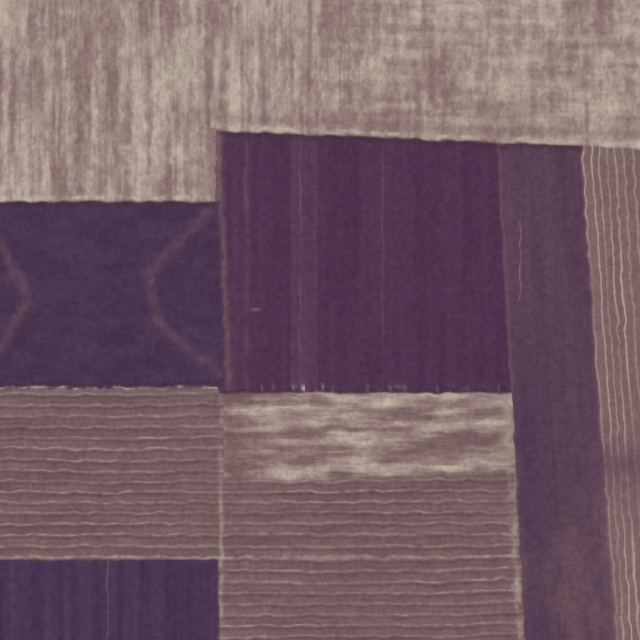
A WebGL 1 fragment shader for this texture:

```glsl
precision highp float;
// Aerial patchwork of ploughed, stubble and bare fields with worn boundaries.
uniform vec2 u_resolution;

const vec3 STUBBLE = vec3(0.615, 0.555, 0.515);
const vec3 STRAW = vec3(0.75, 0.70, 0.64);
const vec3 MAUVE = vec3(0.50, 0.41, 0.41);
const vec3 BROWN = vec3(0.455, 0.365, 0.368);
const vec3 FURROW = vec3(0.59, 0.50, 0.49);
const vec3 PLUM = vec3(0.307, 0.208, 0.307);
const vec3 INDIGO = vec3(0.29, 0.21, 0.31);
const vec3 STRIP = vec3(0.348, 0.258, 0.325);
const vec3 SHADOW = vec3(0.27, 0.19, 0.24);
const float EDGE = 0.0018;
const float ROW_GAP = 0.0172;
const float STRIPE_GAP = 0.0128;
const float GRAIN = 0.09;

float hash(vec2 p) {
  p = fract(p * vec2(0.1031, 0.1137));
  p += dot(p, p.yx + 33.33);
  return fract((p.x + p.y) * p.x * 17.0);
}

float noise(vec2 p) {
  vec2 i = floor(p), f = fract(p);
  f = f * f * (3.0 - 2.0 * f);
  return mix(mix(hash(i), hash(i + vec2(1, 0)), f.x),
             mix(hash(i + vec2(0, 1)), hash(i + vec2(1, 1)), f.x), f.y);
}

float fbm(vec2 p) {
  float sum = 0.0, amp = 0.53;
  for (int i = 0; i < 4; i++) {
    sum += amp * noise(p);
    p = p * 2.03 + 17.1;
    amp *= 0.5;
  }
  return sum;
}

float fill(float d) { return smoothstep(-EDGE, EDGE, d); }
float line(float d, float w) { return exp(-d * d / (w * w)); }
float span(float v, float lo, float hi) { return fill(v - lo) * fill(hi - v); }

float segment(vec2 p, vec2 a, vec2 b) {
  vec2 e = b - a;
  return length(p - a - e * clamp(dot(p - a, e) / dot(e, e), 0.0, 1.0));
}

// Wavy drill rows with broken brightness
vec3 rowField(vec2 p) {
  float y = p.y + 0.012 * (noise(p * vec2(6, 11)) - 0.5);
  float row = (fract(y / ROW_GAP) - 0.5) * ROW_GAP;
  float worn = noise(vec2(p.x * 90.0, floor(y / ROW_GAP) * 5.0)) * noise(p * vec2(9, 40));
  vec3 c = BROWN + 0.10 * (fbm(p * vec2(10, 110)) - 0.5);
  c = mix(c, SHADOW, 0.2 * line(row + 0.005, 0.002));
  return mix(c, FURROW, line(row, 0.0019) * (0.25 + 1.1 * worn));
}

// Vertical streaks, crossed by horizontal ones on the right
vec3 stubbleField(vec2 p) {
  float tall = fbm(p * vec2(95, 6));
  float wide = fbm(p * vec2(11, 85) + 9.0);
  float tone = mix(tall, 0.5 * (tall + wide), smoothstep(0.42, 0.62, p.x));
  tone += 0.6 * (fbm(p * vec2(13, 9) + 4.0) - 0.5) + 0.55 * (fbm(p * vec2(110, 60)) - 0.5);
  vec3 c = mix(mix(MAUVE, STRAW, smoothstep(0.1, 0.98, tone)), STUBBLE, 0.18);
  float tracks = line(p.x - 0.484, 0.004) + 0.7 * line(p.x - 0.531, 0.002);
  return mix(c, MAUVE, 0.7 * tracks * smoothstep(0.76, 0.9, p.y));
}

void main() {
  vec2 uv = gl_FragCoord.xy / u_resolution;
  vec2 p = uv + 0.004 * (vec2(noise(uv * 60.0), noise(uv * 60.0 + 31.0)) - 0.5);
  float streak = fbm(p * vec2(95, 3)) - 0.5;
  float speck = noise(p * 150.0);
  float clods = fbm(p * 75.0);
  float divider = p.x - 0.374 + 0.041 * p.y;
  float along = p.x - 0.820 + 0.053 * p.y;
  float across = p.x - 0.961 + 0.070 * p.y;
  float isLeft = fill(0.342 - p.x);

  // Central ploughed field
  vec3 c = PLUM + 0.045 * streak;
  c += vec3(0.03, 0.032, 0.02) * (span(p.x, 0.455, 0.496) + 0.5 * span(p.x, 0.35, 0.385));
  float scratch = line(p.x - 0.469, 0.0018) + 0.8 * line(p.x - 0.598, 0.002)
                + 0.8 * line(p.x - 0.385, 0.004);
  c = mix(c, BROWN, 0.6 * scratch * noise(p * vec2(9, 28)));
  c = mix(c, FURROW, 0.6 * line(length((p - vec2(0.398, 0.515)) * vec2(0.7, 1.6)), 0.005));

  // Left ploughed field with faint worn paths
  vec3 dark = INDIGO + 0.06 * (fbm(p * vec2(30, 60)) - 0.5);
  vec2 bend = vec2(0.232, 0.573), knee = vec2(0.246, 0.497);
  float path = min(segment(p, vec2(0.325, 0.67), bend), segment(p, bend, knee));
  path = min(path, segment(p, knee, vec2(0.338, 0.418)));
  path = min(path, segment(vec2(p.x, abs(p.y - 0.536)), vec2(0, 0.08), vec2(0.042, 0.005)));
  dark = mix(dark, BROWN, line(path, 0.009) * (0.1 + 0.6 * clods));
  c = mix(c, dark, fill(-divider - 0.004));
  c = mix(c, BROWN, (0.25 + 0.6 * clods) * span(p.y, 0.39, 0.79) * line(divider, 0.005));

  // Drilled rows, pale plot and dark corner
  c = mix(c, rowField(p), fill(mix(0.388, 0.392, isLeft) - p.y));
  float tone = fbm(p * vec2(13, 100) + 5.0) + 0.6 * (fbm(p * vec2(30, 50)) - 0.5);
  tone -= 0.4 * line(p.x - 0.74, 0.055) * line(p.y - 0.303, 0.027);
  tone -= 0.25 * line(p.x - 0.36, 0.03);
  vec3 plot = mix(BROWN, STRAW, smoothstep(0.0, 1.05, tone));
  float base = 0.238 + 0.014 * smoothstep(0.4, 0.8, p.x) + 0.016 * fbm(p * 25.0);
  c = mix(c, plot, smoothstep(-0.004, 0.006, p.y - base) * fill(0.386 - p.y) * fill(p.x - 0.35));
  dark = mix(INDIGO + 0.075 * streak, BROWN, 0.5 * line(p.x - 0.168, 0.0015));
  c = mix(c, dark, fill(0.125 - p.y) * isLeft);

  // Long dark strip and striped field
  dark = STRIP + 0.07 * (fbm(vec2(along * 90.0, p.y * 5.0)) - 0.5);
  dark = mix(dark, BROWN, 0.5 * smoothstep(0.4, 0.8, fbm(p * vec2(18, 9))) * fill(0.3 - p.y));
  dark = mix(dark, INDIGO, 0.5 * line(along - 0.025, 0.025) * (1.0 - smoothstep(0.3, 0.5, p.y)));
  dark = mix(dark, FURROW, line(p.x - 0.813, 0.0015) * span(p.y, 0.53, 0.655) * noise(p * 40.0));
  c = mix(c, dark, fill(along));
  c = mix(c, BROWN, 0.5 * line(along, 0.0025) * fill(p.y - 0.39));
  float ridge = across + 0.008 * noise(vec2(across * 60.0, p.y * 2.0));
  float stripe = line((fract(ridge / STRIPE_GAP) - 0.5) * STRIPE_GAP, 0.0018);
  vec3 ridged = mix(BROWN, MAUVE, fbm(vec2(across * 110.0, p.y * 5.0)));
  ridged = mix(ridged, STRAW, stripe * 0.75 * noise(vec2(across * 80.0, p.y * 9.0)));
  ridged = mix(ridged, STRIP, 0.8 * line(p.y - 0.27, 0.04) * fbm(p * 25.0));
  c = mix(c, ridged, smoothstep(-0.004, 0.004, across));

  // Stubble with patchy headland and shaded lip
  float above = p.y - mix(0.810 - 0.042 * p.x, 0.685, fill(0.337 - p.x));
  c = mix(c, SHADOW, 0.55 * line(above + 0.004, 0.005) * fill(0.91 - p.x));
  c = mix(c, stubbleField(p), smoothstep(-0.003, 0.003, above));
  c = mix(c, STRAW, line(above - 0.006, 0.004) * smoothstep(0.2, 0.9, clods));
  c = mix(c, MAUVE, 0.4 * line(above - 0.02, 0.008) * fill(p.x - 0.337));
  c = mix(c, MAUVE, 0.7 * line(p.x - 0.336, 0.009) * span(p.y, 0.685, 0.8));

  // Worn borders and tufts
  float border = line(p.y - 0.394, 0.0025) * isLeft
    + 0.75 * line(p.y - 0.13, 0.0025) * fill(-along)
    + 0.75 * line(p.x - 0.346, 0.004) * fill(0.392 - p.y)
    + line(along + 0.007, 0.006) * fill(0.388 - p.y);
  c = mix(c, STUBBLE, min(border * 1.2 * smoothstep(0.15, 0.8, clods), 1.0));
  float lip = p.y - mix(0.388, 0.4, isLeft);
  c = mix(c, SHADOW, 0.65 * line(lip, 0.003) * fill(-along));
  float tuft = smoothstep(0.5, 0.9, noise(p * vec2(190, 60)));
  tuft *= 0.2 + 0.8 * line(p.x - 0.483, 0.018);
  c = mix(c, STRAW, tuft * line(p.y - 0.394, 0.006) * span(p.x, 0.36, 0.79));

  c += c.r * (GRAIN * (noise(uv * 230.0) - 0.5) + 0.06 * (speck - 0.5));
  gl_FragColor = vec4(clamp(c, 0.0, 1.0), 1.0);
}
```
